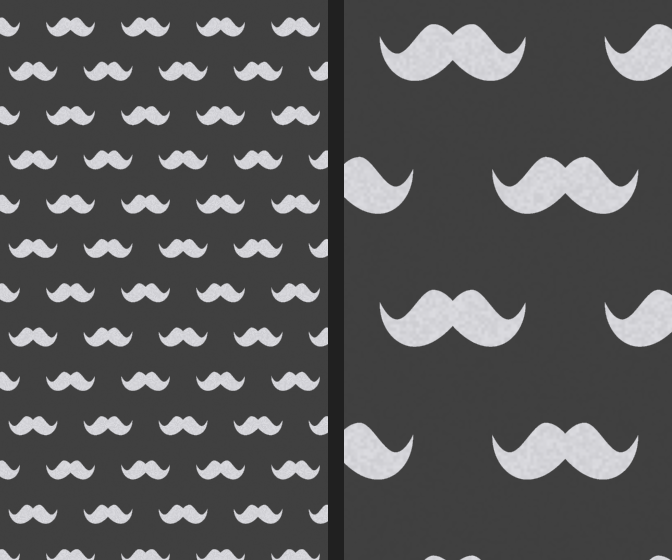
Left: the whole. Right: its middle third, enlarged.
Give the GLSL for this pattern, as a Shadertoy shader.

```glsl
const vec2 CANVAS = vec2(452.0, 768.0);   // design units, y measured downward
const vec2 PITCH = vec2(103.4, 60.75);    // spacing of columns and rows
const vec2 FIRST = vec2(97.2, 37.0);      // centre of one motif in the top row
const float ROW_SHIFT = 51.7;             // sideways shift of every other row
const vec3 CHARCOAL = vec3(0.25);
const vec3 SILVER = vec3(0.832, 0.832, 0.85);
const int SAMPLES = 4;

float hash(vec2 p) {
    vec3 q = fract(vec3(p.xyx) * 0.1031);
    q += dot(q, q.yzx + 33.33);
    return fract((q.x + q.y) * q.z);
}

float valueNoise(vec2 p) {
    vec2 cell = floor(p);
    vec2 t = smoothstep(0.0, 1.0, fract(p));
    float low = mix(hash(cell), hash(cell + vec2(1, 0)), t.x);
    float high = mix(hash(cell + vec2(0, 1)), hash(cell + vec2(1, 1)), t.x);
    return mix(low, high, t.y);
}

// Upper outline: rounded lobe, long slope, upturned tip
float upperEdge(float x) {
    float lobe = (9.0 - x) / 9.0;
    float tip = (x - 25.5) / 8.0;
    if (x < 9.0) return 13.0 - 5.0 * lobe * lobe;
    if (x < 25.5) return mix(13.0, -0.5, smoothstep(9.0, 25.5, x));
    return -0.5 + 8.0 * tip * tip;
}

// Lower outline: shallow rise to the middle, elliptical outer curve
float lowerEdge(float x) {
    float inner = (x - 17.5) / 17.5;
    float outer = (x - 17.5) / 16.0;
    if (x < 17.5) return -13.0 + 9.5 * inner * inner;
    return 6.5 - 19.5 * sqrt(max(0.0, 1.0 - outer * outer));
}

float moustache(vec2 p) {
    float x = abs(p.x);
    bool inside = x < 33.5 && p.y < upperEdge(x) && p.y > lowerEdge(x);
    return inside ? 1.0 : 0.0;
}

// Staggered grid, returned as motif coordinates with y upward
vec2 staggeredCell(vec2 p) {
    vec2 grid = p - FIRST;
    float row = floor(grid.y / PITCH.y + 0.5);
    grid.x += ROW_SHIFT * mod(row, 2.0);
    vec2 local = grid - PITCH * floor(grid / PITCH + 0.5);
    return vec2(local.x, -local.y);
}

vec2 toDesign(vec2 pixel) {
    vec2 uv = pixel / iResolution.xy;
    return vec2(uv.x, 1.0 - uv.y) * CANVAS;
}

// Average over a small grid of points for smooth edges
float coverage(vec2 pixel) {
    float sum = 0.0;
    for (int j = 0; j < SAMPLES; j++) {
        for (int i = 0; i < SAMPLES; i++) {
            vec2 offset = (vec2(i, j) + 0.5) / float(SAMPLES) - 0.5;
            sum += moustache(staggeredCell(toDesign(pixel + offset * 1.3)));
        }
    }
    return sum / float(SAMPLES * SAMPLES);
}

void mainImage(out vec4 fragColor, in vec2 fragCoord) {
    vec2 p = toDesign(fragCoord);

    // Fine paper grain, strongest on the light motif
    float grain = valueNoise(p / 1.5) - 0.5;
    vec3 light = SILVER + 0.06 * grain;
    vec3 dark = CHARCOAL + 0.006 * grain;

    fragColor = vec4(mix(dark, light, coverage(fragCoord)), 1.0);
}
```
